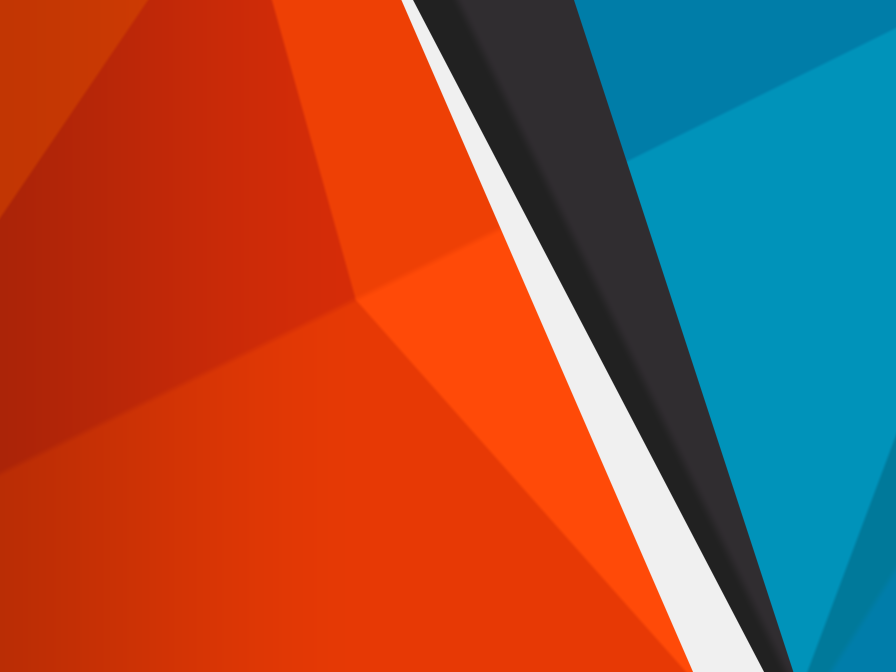
A Shadertoy shader for this background:

```glsl
// Folded-paper background: faceted orange sheet, white and charcoal slivers, blue sheet.
// Each fold is a half-plane mask from a signed line distance; facets are layered
// left to right on a 4 x 3 grid, and the orange sheet darkens towards the left.

const vec2 GRID = vec2(4.0, 3.0);
const vec2 KNOT = vec2(1.589, 1.661); // where the orange folds meet

const vec3 WHITE    = vec3(0.94, 0.94, 0.94);
const vec3 BLACK    = vec3(0.13, 0.13, 0.13);
const vec3 CHARCOAL = vec3(0.19, 0.175, 0.19);

// Coverage of the half-plane to the right of the line from a to b.
float rightOf(vec2 p, vec2 a, vec2 b, float blur) {
    vec2 along = normalize(b - a);
    float dist = dot(p - a, vec2(along.y, -along.x));
    return smoothstep(-blur, blur, dist);
}

// Four orange facets around the knot, plus a corner wedge.
vec3 orangeSheet(vec2 p, float blur) {
    float light = smoothstep(-0.5, 1.75, p.x);
    light = (light - 0.13) / 0.87;
    vec3 corner = mix(vec3(0.76, 0.21, 0.01), vec3(0.85, 0.25, 0.01), light);
    vec3 red    = mix(vec3(0.67, 0.14, 0.03), vec3(0.84, 0.175, 0.03), light);
    vec3 base   = mix(vec3(0.73, 0.175, 0.02), vec3(0.905, 0.225, 0.02), light);
    vec3 upper  = vec3(0.935, 0.25, 0.02);
    vec3 bright = vec3(1.0, 0.29, 0.03);

    vec3 above = mix(corner, red, rightOf(p, vec2(0.0, 2.026), vec2(0.661, 3.0), blur));
    above = mix(above, upper, rightOf(p, KNOT, vec2(1.214, 3.0), blur));
    vec3 below = mix(base, bright, rightOf(p, vec2(3.063, 0.0), KNOT, blur));
    return mix(above, below, rightOf(p, vec2(0.0, 0.885), vec2(2.214, 1.969), 2.0 * blur));
}

// Blue facets: dark top, broad middle, and two folds in the lower corner.
vec3 blueSheet(vec2 p, float blur) {
    vec3 top    = vec3(0.0, 0.49, 0.66);
    vec3 middle = vec3(0.0, 0.575, 0.73);
    vec3 teal   = vec3(0.0, 0.475, 0.605);
    vec3 corner = vec3(0.0, 0.49, 0.665);

    vec3 color = mix(top, middle, rightOf(p, vec2(2.8125, 2.286), vec2(4.0, 2.875), blur));
    color = mix(color, teal, rightOf(p, vec2(3.604, 0.0), vec2(4.0, 1.057), blur));
    return mix(color, corner, rightOf(p, vec2(3.708, 0.0), vec2(4.0, 0.458), 2.0 * blur));
}

void mainImage(out vec4 fragColor, in vec2 fragCoord) {
    vec2 p = fragCoord / iResolution.xy * GRID;
    float sharp = 0.7 * GRID.y / iResolution.y;
    float soft = max(sharp, 0.01);

    // Layer the sheets from left to right.
    vec3 color = orangeSheet(p, soft);
    color = mix(color, WHITE, rightOf(p, vec2(3.094, 0.0), vec2(1.792, 3.0), sharp));
    color = mix(color, BLACK, rightOf(p, vec2(3.411, 0.0), vec2(1.844, 3.0), sharp));
    float charcoalMask = rightOf(p, vec2(3.51, 0.0), vec2(2.042, 3.0), 3.0 * soft);
    charcoalMask *= rightOf(p, vec2(3.411, 0.0), vec2(1.844, 3.0), sharp);
    color = mix(color, CHARCOAL, charcoalMask);
    color = mix(color, blueSheet(p, soft), rightOf(p, vec2(3.542, 0.0), vec2(2.5625, 3.0), sharp));

    fragColor = vec4(color, 1.0);
}
```
